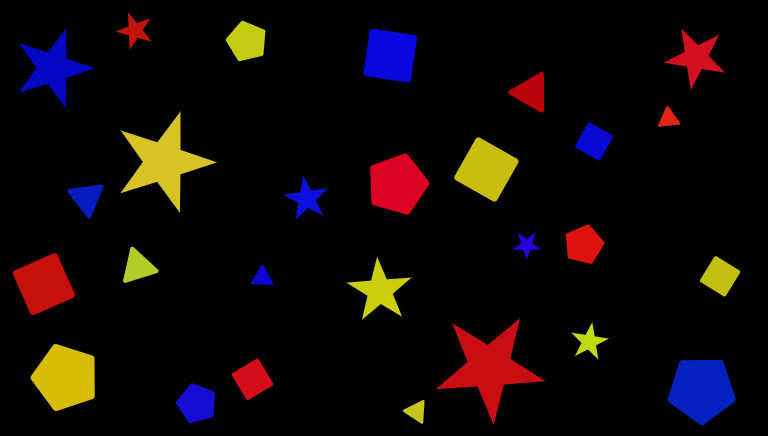
This background is drawn by a Shadertoy shader. Its source:

```glsl
// Flat stars, pentagons, squares and triangles in yellow, red and blue on black.
// Each cell of a jittered 7 x 4 grid holds one shape; a shuffled index picks its
// kind, size rank and hue, so that every kind occurs in all three hues.

const float PI = 3.14159265;

vec3 hash3(float n) {
    return fract(sin(n * vec3(12.9898, 78.233, 39.425) + 1.7) * 43758.545);
}

// Signed distance to a ring of tips joined through valleys;
// a valley ratio of cos(PI / sides) gives a regular polygon.
float sdTips(vec2 p, float sides, float radius, float valleyRatio) {
    float halfSector = PI / sides;
    float angle = mod(atan(p.x, p.y) + halfSector, 2.0 * halfSector) - halfSector;
    vec2 q = length(p) * vec2(cos(angle), abs(sin(angle)));
    vec2 tip = vec2(radius, 0.0);
    vec2 valley = radius * valleyRatio * vec2(cos(halfSector), sin(halfSector));
    vec2 edge = valley - tip;
    vec2 w = q - tip;
    float dist = length(w - edge * clamp(dot(w, edge) / dot(edge, edge), 0.0, 1.0));
    return edge.x * w.y > edge.y * w.x ? -dist : dist;
}

vec3 shapeColor(int hue, vec3 rnd) {
    vec3 base = hue == 0 ? vec3(0.78, 0.81, 0.10)
              : hue == 1 ? vec3(0.81, 0.07, 0.09)
                         : vec3(0.09, 0.06, 0.80);
    return clamp(base + (rnd - 0.5) * 0.16, 0.0, 1.0);
}

void mainImage(out vec4 fragColor, in vec2 fragCoord) {
    float pixel = 1.0 / iResolution.y;
    vec2 uv = fragCoord * pixel;
    vec2 canvas = vec2(iResolution.x * pixel, 1.0);
    vec3 color = vec3(0.0);

    for (int cell = 0; cell < 28; cell++) {
        int index = (cell * 5 + 9) % 28;
        if (index == 27) continue; // one cell stays empty

        // Kind, hue and size
        int hue = index % 3;
        int group = index / 3;
        bool isStar = group < 3;
        int sideCount = isStar ? 5 : 5 - (group - 3) / 2;
        int rank = isStar ? group : (group - 3) % 2;
        float sides = float(sideCount);
        vec3 rnd = hash3(float(index) + 3.0);
        float largest = isStar ? 0.13 : sideCount == 3 ? 0.052 : 0.08;
        float radius = largest * pow(0.6, float(rank)) * mix(0.91, 1.02, rnd.z);
        if (isStar && hue == 2) radius *= 0.75;

        // Position: small shapes wander further, all stay on the canvas
        vec2 center = (vec2(cell % 7, cell / 7) + 0.5) * canvas / vec2(7.0, 4.0);
        center += (rnd.xy * 2.0 - 1.0) * max(0.14 - radius, 0.01);
        center = clamp(center, vec2(radius + 0.025), canvas - radius - 0.025);

        // Rotation
        vec3 tint = hash3(float(index) + 61.0);
        float turn = tint.x * 2.0 * PI;
        vec2 p = mat2(cos(turn), sin(turn), -sin(turn), cos(turn)) * (uv - center);

        // Sharp stars, slightly rounded polygons
        float rounding = isStar ? 0.0 : 0.1 * radius;
        float valleyRatio = isStar ? 0.39 : cos(PI / sides);
        float dist = sdTips(p, sides, radius - rounding, valleyRatio) - rounding;
        float cover = clamp(0.5 - dist / pixel, 0.0, 1.0);
        color = mix(color, shapeColor(hue, hash3(float(index) + 17.0)), cover);
    }

    fragColor = vec4(color, 1.0);
}
```
